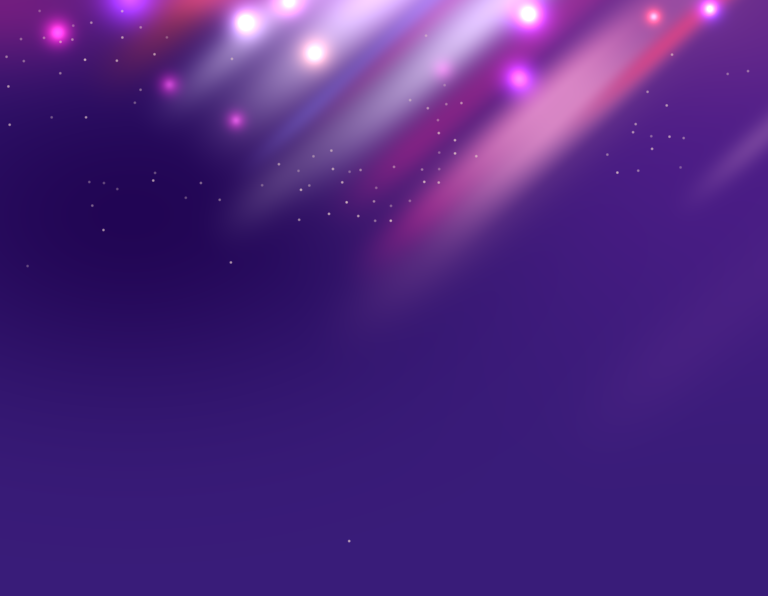
Reproduce this background procedurally as a WebGL 2 fragment shader.

```glsl
#version 300 es
precision highp float;

uniform vec2 u_resolution;
out vec4 outColor;

#define BEAM_ANGLE 0.733
#define SPARK_CELL 0.027
#define SPARK_RADIUS 0.0036
#define SPARK_DENSITY 0.55
#define INDIGO vec3(0.225, 0.110, 0.475)
#define MIDNIGHT vec3(0.125, 0.015, 0.320)
#define VIOLET vec3(0.300, 0.110, 0.530)
#define MAGENTA vec3(0.600, 0.130, 0.530)
#define PINK vec3(0.860, 0.540, 0.780)
#define LAVENDER vec3(0.800, 0.720, 0.900)

vec3 hash3(vec2 cell) {
    vec3 h = fract(cell.xyx * vec3(0.1031, 0.1030, 0.0973));
    h += dot(h, h.yxz + 33.33);
    return fract((h.xxy + h.yzz) * h.zyx);
}

// Soft ellipse
float blob(vec2 p, vec2 center, vec2 radii) {
    vec2 d = (p - center) / radii;
    return exp(-dot(d, d));
}

// Soft streak: ray.x runs along the light, ray.y across it
float beam(vec2 ray, float mid, float width, float tail, float head) {
    float d = (ray.y - mid) / width;
    return exp(-d * d) * smoothstep(tail, head, ray.x);
}

// Glowing light with a wide halo and a small bright core
vec3 orb(vec2 p, vec2 center, float radius, vec3 tint, float core) {
    float d = length(p - center) / radius;
    return tint * (0.75 * exp(-d * d) + 0.25 * exp(-1.3 * d))
         + core * exp(-5.0 * d * d);
}

vec3 background(vec2 p) {
    vec3 col = INDIGO;
    float upper = 1.0 - smoothstep(0.15, 0.85, p.y);
    col = mix(col, VIOLET, smoothstep(0.45, 1.2, p.x) * upper);
    col = mix(col, MIDNIGHT, 0.95 * blob(p, vec2(0.22, 0.36), vec2(0.46, 0.29)));
    col = mix(col, MAGENTA, 0.6 * blob(p, vec2(0.0), vec2(0.2, 0.11)));
    return mix(col, vec3(0.46, 0.19, 0.56), 0.7 * blob(p, vec2(1.23, 0.0), vec2(0.25, 0.16)));
}

vec3 addBeams(vec3 col, vec2 ray) {
    // Hazy wash behind the streaks
    col = mix(col, vec3(0.40, 0.20, 0.52), 0.65 * beam(ray, 0.52, 0.22, 0.02, 0.42));
    // Warm streaks on the left
    col = mix(col, vec3(0.58, 0.18, 0.25), 0.7 * beam(ray, 0.218, 0.045, -0.02, 0.24));
    col = mix(col, LAVENDER, 0.65 * beam(ray, 0.325, 0.035, 0.02, 0.30));
    // Pale shafts with a blue rim
    col = mix(col, LAVENDER, 0.85 * beam(ray, 0.415, 0.058, 0.04, 0.42));
    col = mix(col, vec3(0.42, 0.34, 0.76), 0.65 * beam(ray, 0.487, 0.018, 0.08, 0.30));
    col = mix(col, MAGENTA, 0.6 * beam(ray, 0.512, 0.022, 0.20, 0.46));
    col = mix(col, vec3(0.48, 0.38, 0.60), 0.45 * beam(ray, 0.540, 0.040, -0.03, 0.16));
    col = mix(col, LAVENDER, 0.9 * beam(ray, 0.566, 0.045, 0.10, 0.56));
    col = mix(col, MAGENTA, 0.65 * beam(ray, 0.648, 0.036, 0.14, 0.36));
    // Broad pink shaft, sharper on its lower side
    float fade = 1.0 - 0.65 * smoothstep(0.60, 0.84, ray.x);
    float shaft = smoothstep(0.675, 0.745, ray.y) * (1.0 - smoothstep(0.775, 0.845, ray.y));
    col = mix(col, vec3(0.55, 0.32, 0.60), 0.45 * beam(ray, 0.800, 0.055, -0.02, 0.35) * fade);
    col = mix(col, MAGENTA, 0.8 * beam(ray, 0.742, 0.036, 0.10, 0.34) * fade);
    col = mix(col, PINK, 0.95 * shaft * smoothstep(0.22, 0.56, ray.x) * fade);
    col = mix(col, vec3(0.86, 0.26, 0.52), 0.8 * beam(ray, 0.802, 0.019, 0.52, 0.78));
    // Faint streaks on the right
    col = mix(col, vec3(0.55, 0.34, 0.66), 0.6 * beam(ray, 1.026, 0.024, 0.58, 0.80));
    return mix(col, vec3(0.32, 0.15, 0.53), 0.4 * beam(ray, 1.200, 0.065, 0.15, 0.45));
}

vec3 addOrbs(vec3 col, vec2 p) {
    vec3 rose = vec3(0.75, 0.08, 0.48);
    vec3 purple = vec3(0.55, 0.12, 0.75);
    col += orb(p, vec2(0.097, 0.055), 0.022, rose, 0.2);
    col += orb(p, vec2(0.284, 0.142), 0.018, 0.6 * rose, 0.1);
    col += orb(p, vec2(0.396, 0.202), 0.016, 0.6 * rose, 0.1);
    col += orb(p, vec2(0.217, -0.005), 0.045, vec3(0.40, 0.12, 0.75), 0.1);
    col += orb(p, vec2(0.411, 0.037), 0.028, vec3(0.60, 0.50, 0.65), 0.5);
    col += orb(p, vec2(0.485, 0.003), 0.022, vec3(0.65, 0.25, 0.55), 0.3);
    col += orb(p, vec2(0.528, 0.090), 0.026, vec3(0.55, 0.34, 0.16), 0.3);
    col += orb(p, vec2(0.744, 0.117), 0.018, 0.3 * rose, 0.0);
    col += orb(p, vec2(0.888, 0.025), 0.034, purple, 0.9);
    col += orb(p, vec2(0.871, 0.132), 0.028, purple, 0.3);
    col += orb(p, vec2(1.097, 0.028), 0.014, vec3(0.65, 0.12, 0.02), 0.4);
    return col + orb(p, vec2(1.191, 0.015), 0.020, vec3(0.25, 0.10, 0.80), 0.8);
}

// Scattered dust, denser inside a few drifting clusters
float sparkles(vec2 p) {
    vec2 cell = floor(p / SPARK_CELL);
    vec2 at = (cell + 0.5) * SPARK_CELL;
    vec3 rnd = hash3(cell + 17.0);
    float density = blob(at, vec2(0.10, 0.09), vec2(0.16, 0.10))
        + blob(at, vec2(0.24, 0.31), vec2(0.11, 0.03))
        + blob(at, vec2(0.57, 0.33), vec2(0.13, 0.05))
        + blob(at, vec2(0.76, 0.23), vec2(0.04, 0.09))
        + blob(at, vec2(1.08, 0.22), vec2(0.06, 0.07))
        + blob(at, vec2(1.26, 0.14), vec2(0.05, 0.03))
        + 0.12 * blob(at, vec2(0.40, 0.38), vec2(0.40, 0.12));
    float d = length(p - (cell + 0.2 + 0.6 * rnd.xy) * SPARK_CELL);
    float dotShape = 1.0 - smoothstep(0.15 * SPARK_RADIUS, SPARK_RADIUS, d);
    return dotShape * step(rnd.z, SPARK_DENSITY * density) * (0.4 + 0.6 * fract(rnd.x * 7.0));
}

void main() {
    // Height is one unit; y grows downward from the top edge
    vec2 p = gl_FragCoord.xy / u_resolution.y;
    p.y = 1.0 - p.y;
    float s = sin(BEAM_ANGLE), c = cos(BEAM_ANGLE);
    vec2 ray = vec2(c * p.x - s * p.y, s * p.x + c * p.y);

    vec3 col = addBeams(background(p), ray);
    // Light spilling in from the top edge
    col += vec3(0.26, 0.20, 0.28) * blob(p, vec2(0.66, -0.02), vec2(0.24, 0.09));
    col += vec3(0.28, 0.08, 0.14) * blob(p, vec2(0.36, -0.01), vec2(0.15, 0.04));
    col = addOrbs(col, p);
    col = mix(col, vec3(0.92, 0.82, 0.80), 0.8 * sparkles(p));
    outColor = vec4(clamp(col, 0.0, 1.0), 1.0);
}
```
